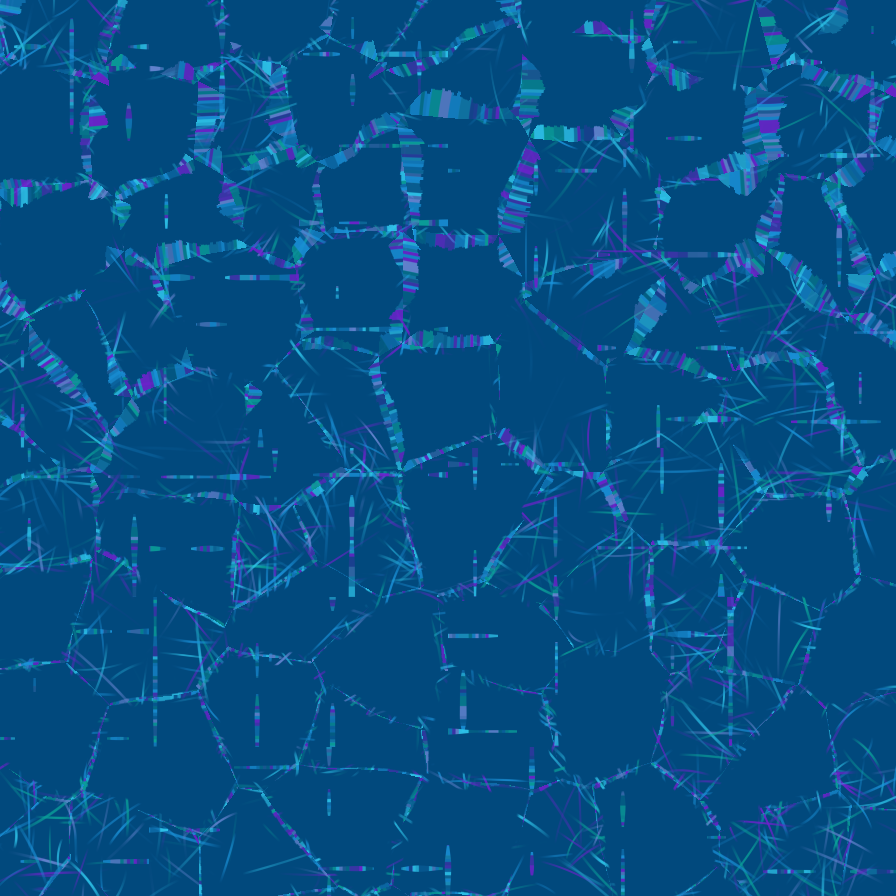
This pattern is drawn by a three.js fragment shader. Its source:

```glsl
varying vec2 vUv;

float hash(vec2 p) {
  return fract(sin(dot(p, vec2(127.1, 311.7))) * 43758.5453);
}

vec2 hash2(vec2 p) {
  return vec2(hash(p), hash(p + 57.3));
}

float noise(vec2 p) {
  vec2 i = floor(p), f = fract(p);
  f = f * f * (3.0 - 2.0 * f);
  return mix(mix(hash(i), hash(i + vec2(1, 0)), f.x),
             mix(hash(i + vec2(0, 1)), hash(i + vec2(1, 1)), f.x), f.y);
}

vec3 palette(float k) {
  if (k < 0.30) return vec3(0.10, 0.57, 0.85);
  if (k < 0.48) return vec3(0.18, 0.77, 0.92);
  if (k < 0.66) return vec3(0.04, 0.63, 0.60);
  if (k < 0.88) return vec3(0.43, 0.13, 0.80);
  return vec3(0.40, 0.52, 0.82);
}

vec2 site(vec2 cell) {
  return cell + 0.5 + 0.88 * (hash2(cell) - 0.5);
}

// Nearest cell id in xy, second pass finds the closest border and its normal
vec2 findCell(vec2 p, out float border, out vec2 normal, out vec2 other) {
  vec2 base = floor(p), id = base;
  float best = 9.0;
  for (int y = -1; y <= 1; y++) for (int x = -1; x <= 1; x++) {
    vec2 c = base + vec2(x, y);
    float d = distance(p, site(c));
    if (d < best) { best = d; id = c; }
  }
  border = 9.0;
  normal = vec2(1, 0);
  other = id;
  vec2 a = site(id);
  for (int y = -2; y <= 2; y++) for (int x = -2; x <= 2; x++) {
    if (x == 0 && y == 0) continue;
    vec2 c = id + vec2(x, y), b = site(c), n = normalize(b - a);
    float d = dot(0.5 * (a + b) - p, n);
    if (d < border) { border = d; normal = n; other = c; }
  }
  return id;
}

// Colour and opacity of one bar in a strip
vec4 bar(float i, float seed) {
  float block = floor(i / 3.0);
  float k = hash(vec2(block, seed)) < 0.4 ? block + 0.5 : i;
  return vec4(palette(hash(vec2(k, seed + 3.1))), 0.15 + 0.8 * hash(vec2(k, seed + 8.7)));
}

vec4 bars(float t, float seed) {
  float s = t * 270.0, i = floor(s);
  return mix(bar(i - 1.0, seed), bar(i, seed), smoothstep(0.0, 0.5, fract(s)));
}

// Fine tapered strands, hidden where the density is low
vec3 strands(vec3 col, vec2 p, float density) {
  for (int layer = 0; layer < 13; layer++) {
    float seed = float(layer) * 17.3;
    vec2 g = p * 17.0 + hash2(vec2(seed, 4.0)) * 9.0, base = floor(g);
    for (int y = -1; y <= 1; y++) for (int x = -1; x <= 1; x++) {
      vec2 c = base + vec2(x, y), key = c + seed;
      float angle = 6.2832 * hash(key + 1.7), reach = 0.2 + 0.7 * hash(key + 2.9);
      vec2 dir = vec2(cos(angle), sin(angle)), q = g - c - hash2(key);
      float u = dot(q, dir) / reach;
      if (abs(u) > 1.0) continue;
      float v = dot(q, vec2(-dir.y, dir.x)) + 0.14 * (hash(key + 5.1) - 0.5) * (u * u - 0.3);
      float w = 0.012 + 0.014 * hash(key + 6.3);
      float line = (1.0 - smoothstep(w * 0.4, w + 0.016, abs(v))) * (1.0 - u * u);
      float limit = 0.8 * hash(key + 7.7);
      float strength = 0.2 + 0.75 * hash(key + 9.1);
      col = mix(col, palette(hash(key + 11.9)), line * strength * smoothstep(limit, limit + 0.25, density));
    }
  }
  return col;
}

void main() {
  vec2 p = vUv;
  vec2 warped = p + 0.012 * (vec2(noise(p * 14.0), noise(p * 14.0 + 40.0)) - 0.5);
  float border;
  vec2 normal, other;
  vec2 id = findCell(warped * 8.5, border, normal, other);
  border /= 8.5;
  vec3 col = vec3(0.005, 0.285, 0.490);

  // Bare stones and scratched stones
  float scratched = step(0.5, hash(id + 21.0));
  float density = scratched * mix(0.3, 0.95, hash(id + 33.0)) * (0.35 + 0.65 * exp(-border * 35.0));
  density += (1.0 - scratched) * 0.6 * (1.0 - smoothstep(0.002, 0.012, border));
  density *= 0.35 + 1.1 * noise(p * 22.0);
  if (density > 0.02) col = strands(col, p, density);

  // Barred strips along the borders, wider toward the top
  float t = dot(warped, vec2(-normal.y, normal.x));
  float seed = hash(id + other) * 50.0;
  float ragged = 0.85 + 0.3 * hash(vec2(floor(t * 270.0), seed));
  float width = mix(0.005, 0.036, smoothstep(0.2, 1.0, p.y)) * ragged
              * (1.7 * noise(vec2(t * 22.0, seed + hash(id) * 9.0)) - 0.75);
  vec4 strip = bars(t + border * (hash(id + 3.0) - 0.5) * 0.5, seed);
  col = mix(col, strip.rgb, strip.a * (1.0 - smoothstep(width - 0.001, width + 0.001, border)) * step(0.0, width));

  // Thin broken seams, upright and level
  for (int axis = 0; axis < 2; axis++) {
    vec2 q = axis == 0 ? p : p.yx;
    vec2 lane = floor(q * vec2(9.0, 6.0)) + float(axis) * 31.0;
    float offset = abs(fract(q.x * 9.0) - 0.2 - 0.6 * hash(lane)) / 9.0;
    float patchy = noise(vec2(q.y * 30.0, lane.x * 7.3));
    float w = 0.006 * (patchy - 0.45) * step(0.35, hash(lane + 5.0));
    vec4 seam = bars(q.y, lane.x + 2.0);
    col = mix(col, seam.rgb, seam.a * (1.0 - smoothstep(w, w + 0.0015, offset)) * step(0.0005, w));
  }
  gl_FragColor = vec4(col, 1.0);
}
```
